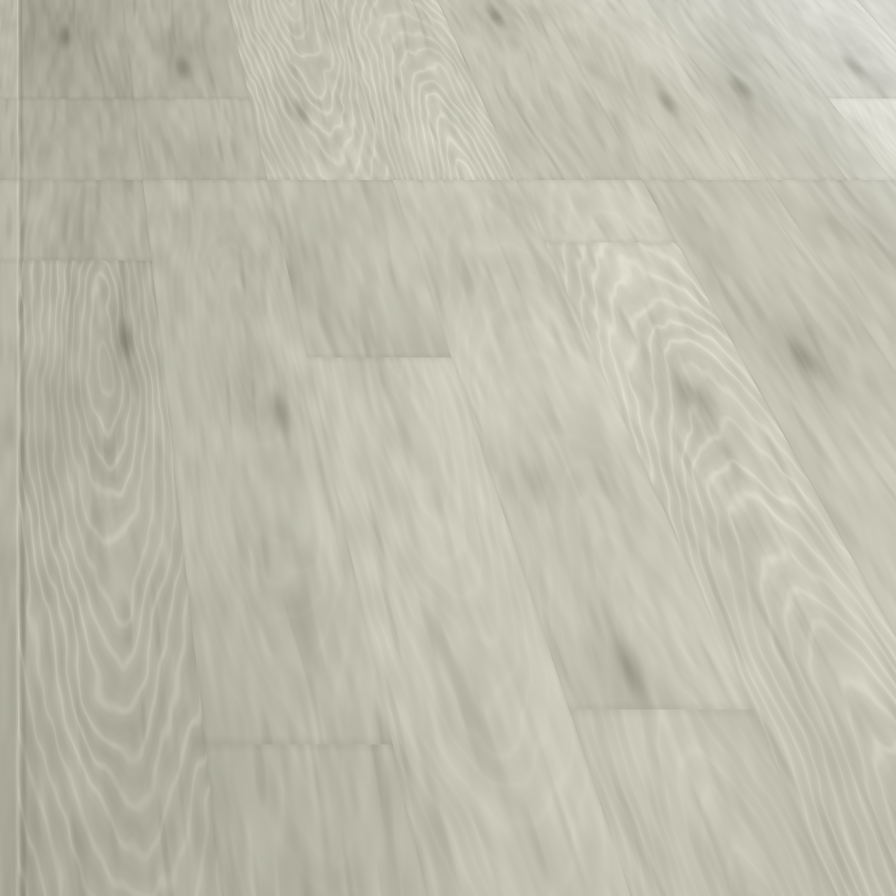
A WebGL 2 fragment shader for this texture:

```glsl
#version 300 es
precision highp float;

uniform vec2 u_resolution;
out vec4 fragColor;

float hash(vec2 p) {
  return fract(sin(dot(p, vec2(127.1, 311.7))) * 43758.5453);
}

float noise(vec2 p) {
  vec2 i = floor(p), f = fract(p);
  f = f * f * (3.0 - 2.0 * f);
  return mix(mix(hash(i), hash(i + vec2(1, 0)), f.x),
             mix(hash(i + vec2(0, 1)), hash(i + vec2(1, 1)), f.x), f.y);
}

// Pale contour lines around the heart of a board
float growthRings(vec2 q, vec2 heart, float seed) {
  float r = length((q - heart) * vec2(3.0, 1.0)) * 6.5;
  r += 1.5 * noise(q * vec2(5.0, 3.5) + seed * 50.0);
  r += 0.4 * noise(q * vec2(17.0, 11.0) + seed * 90.0);
  float ridge = abs(fract(r) - 0.5) * 2.0;
  return smoothstep(0.55, 1.0, ridge) - 0.3 * smoothstep(0.5, 0.1, ridge);
}

// Fine fibres running along the boards
float fibres(vec2 q, float seed) {
  vec2 s = q + seed * 30.0;
  s.x += 0.12 * noise(s * vec2(3.0, 2.0));
  float fine = noise(s * vec2(24.0, 8.0)) - 0.5;
  float broad = noise(s * vec2(11.0, 3.0)) - 0.5;
  float pores = smoothstep(0.68, 0.95, noise(s * vec2(17.0, 3.2) + 7.0));
  return 0.055 * fine + 0.03 * broad - 0.04 * pores;
}

vec3 woodFloor(vec2 p) {
  // Perspective: boards widen towards the viewer
  float width = 0.117 + 0.111 * (1.0 - p.y);
  float across = (p.x - 0.02) / width;
  float depth = 1.0 / width;
  float column = floor(across);
  vec2 q = vec2(across - column, depth);

  // Staggered end joints, with one long cross seam
  float seam = 7.18;
  bool far = depth > seam;
  float nearJoints[8] = float[8](6.7, 4.78, 6.2, 4.88, 6.8, 9.0, 9.0, 9.0);
  float joint = nearJoints[clamp(int(column), 0, 7)];
  if (far) joint = column < 2.0 || column > 6.0 ? 7.74 : 9.0;
  float row = (far ? 2.0 : 0.0) + step(joint, depth);
  float seed = hash(vec2(column, row) + 3.7);

  // Board tone and daylight from the right
  float tone = 0.715 + 0.06 * (seed - 0.5);
  tone += 0.065 * smoothstep(0.0, 0.7, p.x);
  tone -= 0.035 * smoothstep(0.45, 0.0, p.y);
  if (column == 0.0) tone -= 0.025;
  if (column == 3.0 && row == 0.0) tone -= 0.025;
  float sheen = smoothstep(1.4, 1.8, p.x * 0.8 + p.y);
  tone += 0.07 * sheen;
  tone += 0.045 * (noise(q * vec2(2.5, 2.0) + seed * 40.0) - 0.5);

  // Grain, strongest on the figured boards
  bool right = column > 2.5;
  vec2 heart = vec2(0.6, right ? 4.2 : 6.2);
  if (far) heart.y = right ? 7.1 : 8.6;
  bool figured = far ? column == 2.0 || column == 3.0
                     : mod(column, 4.0) == 0.0 && row == 0.0;
  float strength = figured ? 0.065 : 0.022 * seed;
  float patchy = 0.4 + 0.6 * noise(q * vec2(4.0, 3.0) + seed * 70.0);
  tone += strength * patchy * growthRings(q, heart, seed);
  tone += fibres(q, seed);

  // One small knot with a soft stain on some boards
  vec2 knot = vec2(0.2 + 0.6 * hash(vec2(seed, 2.0)),
                   (far ? 7.3 : 4.9) + 1.9 * hash(vec2(seed, 5.0)));
  if (column == 0.0 && row == 0.0) knot = heart + vec2(0.15, 0.08);
  float spot = length((q - knot) * vec2(1.0, 0.7));
  float present = step(0.3, hash(vec2(seed, 9.0)));
  tone -= present * (0.11 * smoothstep(0.1, 0.0, spot)
                   + 0.035 * smoothstep(0.35, 0.0, spot));

  // Faint joints and the pale gap at the left
  float edge = min(q.x, 1.0 - q.x);
  tone -= 0.02 * smoothstep(0.025, 0.0, edge);
  tone -= 0.025 * smoothstep(0.03, 0.0, min(abs(depth - joint), abs(depth - seam)));
  tone += 0.08 * smoothstep(0.02, 0.0, abs(across));
  tone -= 0.06 * smoothstep(0.025, 0.0, abs(across - 0.03));

  return vec3(tone, tone - 0.002, tone - 0.065 + 0.035 * sheen);
}

void main() {
  // Four samples soften the board edges
  vec3 color = vec3(0.0);
  for (int i = 0; i < 4; i++) {
    vec2 offset = vec2(i % 2, i / 2) * 0.5 - 0.25;
    color += woodFloor((gl_FragCoord.xy + offset) / u_resolution);
  }
  fragColor = vec4(color / 4.0, 1.0);
}
```
